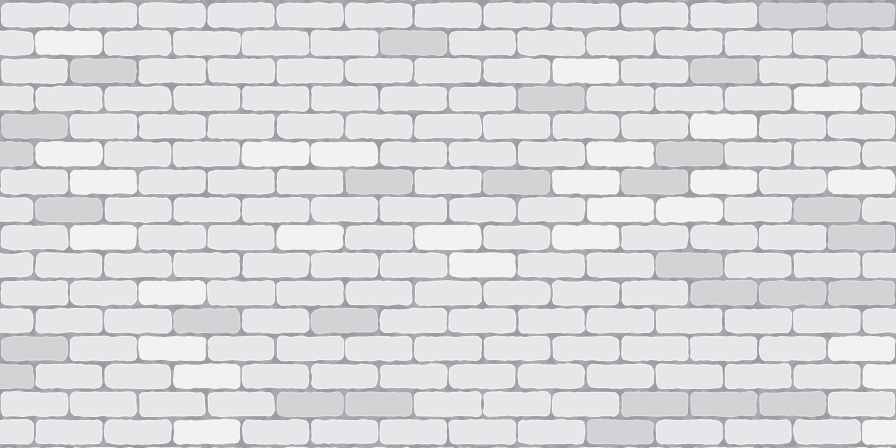
Write a Shadertoy shader that draws this pattern.

```glsl
// Lengths are fractions of the canvas height
const vec2 PITCH = vec2(2.0 / 13.0, 0.062);
const vec2 JOINT = vec2(0.0046, 0.0072);
const float TOP_OFFSET = 0.003;
const float CORNER = 0.015;
const float WOBBLE = 0.0036;
const float WOBBLE_FREQ = 48.0;
const float RIM_WIDTH = 0.0026;
const float RIM_LIFT = 0.045;
const float GREY_SHARE = 0.125;
const float WHITE_SHARE = 0.093;

const vec3 BRICK = vec3(0.898, 0.906, 0.912);
const vec3 BRICK_GREY = vec3(0.82, 0.826, 0.836);
const vec3 BRICK_WHITE = vec3(0.95);
const vec3 MORTAR_DARK = vec3(0.615, 0.615, 0.632);
const vec3 MORTAR_LIGHT = vec3(0.67, 0.67, 0.688);

float hash(vec2 cell) {
    uvec2 q = uvec2(ivec2(cell) + 4096) * uvec2(1597334673u, 3812015801u);
    uint n = (q.x ^ q.y) * 1597334673u;
    n = (n ^ (n >> 15)) * 2246822519u;
    n ^= n >> 13;
    return float(n >> 8) / 16777216.0;
}

float noise(vec2 p) {
    vec2 i = floor(p);
    vec2 f = fract(p);
    f = f * f * (3.0 - 2.0 * f);
    return mix(mix(hash(i), hash(i + vec2(1, 0)), f.x),
               mix(hash(i + vec2(0, 1)), hash(i + vec2(1, 1)), f.x), f.y);
}

float roundedBox(vec2 p, vec2 halfSize, float radius) {
    vec2 q = abs(p) - halfSize + radius;
    return length(max(q, 0.0)) + min(max(q.x, q.y), 0.0) - radius;
}

vec3 brickColor(vec2 id) {
    float pick = hash(id + vec2(301, 77));
    if (pick < GREY_SHARE) return BRICK_GREY;
    if (pick > 1.0 - WHITE_SHARE) return BRICK_WHITE;
    return BRICK;
}

void mainImage(out vec4 fragColor, in vec2 fragCoord) {
    float pixel = 1.0 / iResolution.y;
    vec2 p = fragCoord * pixel;
    p.y = 1.0 - p.y - TOP_OFFSET;

    // Running bond: every second course slides by half a brick
    vec2 grid = p / PITCH;
    grid.x += 0.5 * mod(floor(grid.y), 2.0);
    vec2 id = floor(grid);
    vec2 local = (fract(grid) - 0.5) * PITCH;

    // Uneven rounded outline, different for each brick
    float wobble = noise(local * WOBBLE_FREQ + id * 37.0) - 0.5;
    wobble += 0.5 * (noise(local * WOBBLE_FREQ * 2.3 + id * 53.0) - 0.5);
    float radius = CORNER * mix(0.75, 1.1, hash(id + 900.0));
    float d = roundedBox(local, 0.5 * (PITCH - JOINT), radius) + WOBBLE * wobble;

    // Flat face with a pale rim
    float rim = smoothstep(-RIM_WIDTH - pixel * 0.5, -RIM_WIDTH + pixel * 0.5, d);
    vec3 face = min(brickColor(id) + RIM_LIFT * rim, vec3(0.96));

    // Blotchy mortar
    vec3 mortar = mix(MORTAR_DARK, MORTAR_LIGHT, smoothstep(0.3, 0.7, noise(p * 70.0)));

    float cover = smoothstep(0.6 * pixel, -0.6 * pixel, d);
    fragColor = vec4(mix(mortar, face, cover), 1.0);
}
```
